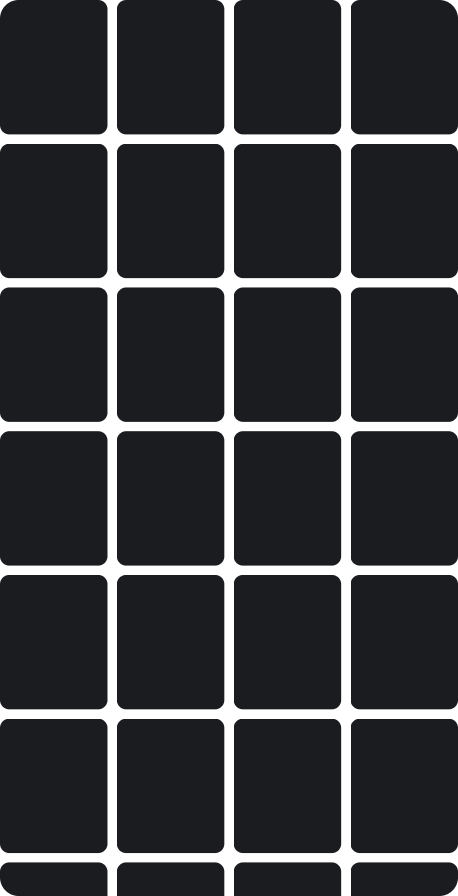
Give the GLSL for this pattern, as a WebGL 1 fragment shader.

```glsl
precision highp float;
// Grid of dark rounded tiles on white, clipped by a larger rounded panel.

uniform vec2 u_resolution;

// Lengths are in panel units, measured from the top left.
const vec2 PANEL_SIZE = vec2(392.0, 768.0);
const vec2 TILE_PITCH = vec2(100.0, 123.2);
const float GAP = 8.0;
const float TILE_RADIUS = 8.0;
const float PANEL_RADIUS = 16.0;
const vec3 TILE_COLOR = vec3(0.106, 0.110, 0.122);
const vec3 GAP_COLOR = vec3(1.0);

// Signed distance to a rounded box centred on the origin.
float roundedBox(vec2 p, vec2 halfSize, float radius) {
  vec2 q = abs(p) - halfSize + radius;
  return length(max(q, 0.0)) + min(max(q.x, q.y), 0.0) - radius;
}

// Antialiased coverage of a distance field.
float coverage(float dist, float pixel) {
  return clamp(0.5 - dist / pixel, 0.0, 1.0);
}

void main() {
  vec2 uv = gl_FragCoord.xy / u_resolution;
  vec2 p = vec2(uv.x, 1.0 - uv.y) * PANEL_SIZE;
  float pixel = PANEL_SIZE.y / u_resolution.y;

  // Repeated tile, with the gap at the right and bottom of each cell
  vec2 tileHalf = 0.5 * (TILE_PITCH - GAP);
  float tile = roundedBox(mod(p, TILE_PITCH) - tileHalf, tileHalf, TILE_RADIUS);

  // Outer panel, which rounds the four far corners more strongly
  vec2 panelHalf = 0.5 * PANEL_SIZE;
  float panel = roundedBox(p - panelHalf, panelHalf, PANEL_RADIUS);

  float ink = coverage(max(tile, panel), pixel);
  gl_FragColor = vec4(mix(GAP_COLOR, TILE_COLOR, ink), 1.0);
}
```
